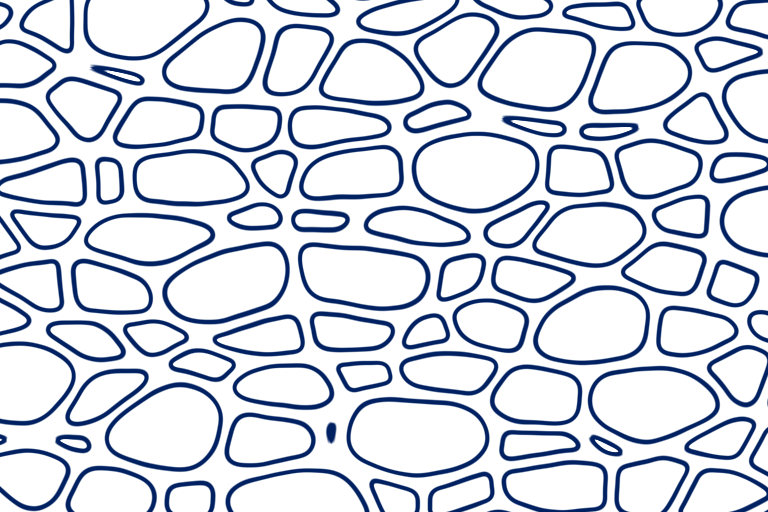
Write a Shadertoy shader that draws this pattern.

```glsl
// Dry stone wall drawn in ink: rounded outlines of irregular, mostly wide stones.
// A weighted Voronoi diagram on a brick lattice shapes the stones; a smooth
// blend of the distances to their sides rounds the corners of each outline.

const vec2 STONE_SIZE = vec2(0.175, 0.105);  // lattice pitch in canvas heights

vec3 hash3(vec2 c) {
    vec3 v = fract(c.xyx * vec3(0.1031, 0.1030, 0.0973));
    v += dot(v, v.yxz + 33.33);
    return fract((v.xxy + v.yzz) * v.zyx);
}

float cornerSlope(vec2 cell, vec2 offset) {
    return dot(hash3(cell).xy * 2.0 - 1.0, offset);
}

float gradientNoise(vec2 p) {
    vec2 i = floor(p), f = p - i;
    vec2 u = f * f * f * (f * (f * 6.0 - 15.0) + 10.0);
    vec2 e = vec2(1.0, 0.0);
    return mix(mix(cornerSlope(i, f), cornerSlope(i + e.xy, f - e.xy), u.x),
               mix(cornerSlope(i + e.yx, f - e.yx), cornerSlope(i + e.xx, f - e.xx), u.x), u.y);
}

vec2 wobble(vec2 p) {
    return vec2(gradientNoise(p), gradientNoise(p + 37.4));
}

// k-th stone of the 5 x 5 block around q: xy = centre, z = weight, w = random value
vec4 stoneNear(vec2 q, int k) {
    float row = floor(q.y) + float(k / 5 - 2);
    float shift = 0.5 * mod(row, 2.0);
    float column = floor(q.x - shift) + float(k % 5 - 2);
    vec3 h = hash3(vec2(column, row) + 71.0);
    vec2 centre = vec2(column + shift, row) + 0.5 + 0.64 * (h.xy - 0.5);
    return vec4(centre, 0.8 * h.z * h.z * h.z, fract(h.x * 7.0 + h.y * 5.0));
}

float power(vec2 q, vec4 stone) {
    vec2 d = q - stone.xy;
    return dot(d, d) - stone.z;
}

// Distance from p to the nearest stone outline
float outlineDistance(vec2 p) {
    vec2 q = p / STONE_SIZE;

    // The stone that owns this point
    vec4 own = stoneNear(q, 0);
    for (int k = 1; k < 25; k++) {
        vec4 other = stoneNear(q, k);
        if (power(q, other) < power(q, own)) own = other;
    }

    // Blend the distances to all sides; larger stones get rounder corners
    float radius = 0.034 + 0.045 * own.z;
    float sum = 0.0;
    vec2 slope = vec2(0.0);
    for (int k = 0; k < 25; k++) {
        vec4 other = stoneNear(q, k);
        vec2 inward = (own.xy - other.xy) / STONE_SIZE;
        float span = length(inward);
        if (span < 0.001) continue;
        float side = (power(q, other) - power(q, own)) / (2.0 * span);
        float t = max(radius - side, 0.0);
        sum += t * t * t;
        slope += t * t * inward / span;
    }
    float depth = radius - pow(sum, 1.0 / 3.0);
    float steepness = length(slope) / pow(max(sum, 1e-9), 2.0 / 3.0);

    // Inset leaves the joints; dividing by steepness keeps the stroke even
    float inset = mix(0.0095, 0.0145, own.w);
    return abs(depth - inset) / max(steepness, 0.35);
}

void mainImage(out vec4 fragColor, in vec2 fragCoord) {
    vec2 p = fragCoord / iResolution.y + vec2(3.2, 1.7);

    // Hand-drawn waver of the sides and of the stroke width
    vec2 bent = p + 0.012 * wobble(p * 7.0) + 0.002 * wobble(p * 21.0);
    float halfStroke = 0.0043 + 0.0006 * gradientNoise(p * 15.0);

    float soft = 0.9 / iResolution.y;
    float ink = 1.0 - smoothstep(-soft, soft, outlineDistance(bent) - halfStroke);

    vec3 paper = vec3(1.0);
    vec3 navy = vec3(0.0, 0.13, 0.38);
    fragColor = vec4(mix(paper, navy, ink), 1.0);
}
```
